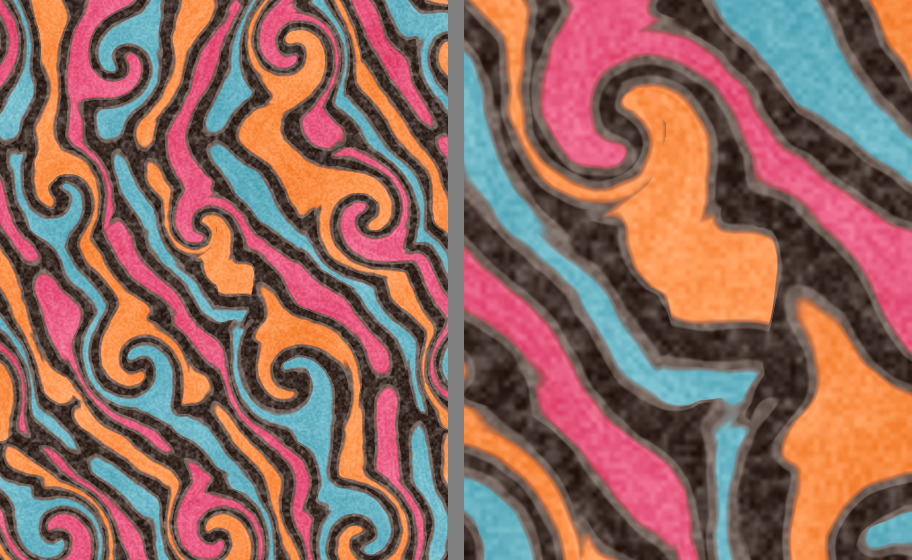
Left: the whole. Right: its middle third, enlarged.
This pattern is drawn by a WebGL 1 fragment shader. Its source:

```glsl
precision highp float;
// Hand-inked ribbons: bands of three paints flow over dark ink and curl into spirals.
// A bent stripe field is twisted around scattered swirl centres; its gradient turns
// band values into true distances, so gaps and outlines keep an even width.
uniform vec2 u_resolution;

#define PERIOD 0.071        // band spacing of the unbent flow
#define BEND 4.4            // large meanders, in bands
#define WIGGLE 0.75         // small meanders, in bands
#define SWIRL_CELL 0.36     // spacing of the spirals
#define TWIST 29.0          // turning of a spiral per unit of radius
#define GAP 0.0152          // half width of the dark gaps
#define OUTLINE 0.0054      // width of the grey rim
#define SEGMENT 0.50        // mean length of a ribbon

const vec2 ACROSS = vec2(0.92, 0.39);
const vec3 INK = vec3(0.18, 0.125, 0.10);
const vec3 RIM = vec3(0.44, 0.38, 0.35);
const vec3 BLEED = vec3(0.53, 0.30, 0.24);
const vec3 TEAL = vec3(0.42, 0.71, 0.77);
const vec3 ORANGE = vec3(0.99, 0.59, 0.32);
const vec3 PINK = vec3(0.91, 0.36, 0.51);

float hash(vec2 p) {
  vec3 q = fract(vec3(p.xyx) * 0.1031);
  q += dot(q, q.yzx + 33.33);
  return fract((q.x + q.y) * q.z);
}

float noise(vec2 p) {
  vec2 i = floor(p), f = fract(p);
  f = f * f * (3.0 - 2.0 * f);
  return mix(mix(hash(i), hash(i + vec2(1.0, 0.0)), f.x),
             mix(hash(i + vec2(0.0, 1.0)), hash(i + 1.0), f.x), f.y);
}

// Band number of the flow before any swirl
float flow(vec2 p) {
  return dot(p, ACROSS) / PERIOD + BEND * noise(p * 2.3 + 17.0)
       + WIGGLE * noise(p * 10.5 + 41.0);
}

// x: band number, y: position along the band, z: closeness to a swirl
vec3 ribbonField(vec2 p) {
  // One swirl per cell of a brick layout, kept inside its cell
  vec2 g = p / SWIRL_CELL + vec2(0.2, 0.35);
  float shift = 0.5 * mod(floor(g.y), 2.0);
  vec2 cell = floor(g + vec2(shift, 0.0));
  float size = mix(0.36, 0.48, hash(cell + 3.0));
  vec2 jitter = (vec2(hash(cell + 11.0), hash(cell + 23.0)) - 0.5) * (1.0 - 2.0 * size);
  vec2 centre = (cell + 0.5 + jitter - vec2(shift + 0.2, 0.35)) * SWIRL_CELL;
  float radius = size * SWIRL_CELL;

  vec2 w = p;
  vec2 d = p - centre;
  float r = length(d), q = r / radius, snap = 0.0, calm = 0.0;
  if (q < 1.0) {
    // Two-armed spiral: nearly constant reach inside, growing to the rim
    float reach = mix(0.5 * PERIOD * min(q * 4.0, 1.0), r, smoothstep(0.36, 1.0, q));
    float turn = TWIST * radius * pow(1.0 - q, 3.0) * (1.0 + 3.0 * q);
    turn *= hash(cell + 37.0) < 0.5 ? -1.0 : 1.0;
    float c = cos(turn), s = sin(turn);
    w = centre + mat2(c, s, -s, c) * d * (reach / max(r, 1e-4));
    // Put a gap between the arms at the centre
    float atCentre = flow(centre);
    snap = (floor(atCentre + 0.5) - atCentre) * (1.0 - smoothstep(0.55, 1.0, q));
    calm = 1.0 - smoothstep(0.7, 1.0, q);
  }
  float along = dot(w, vec2(-ACROSS.y, ACROSS.x)) + 0.06 * noise(w * 5.0 + 5.0);
  return vec3(flow(w) + snap, along, calm);
}

void main() {
  vec2 p = gl_FragCoord.xy / u_resolution.x;
  const float STEP = 0.0015;
  vec3 here = ribbonField(p);
  vec3 dx = (ribbonField(p + vec2(STEP, 0.0)) - here) / STEP;
  vec3 dy = (ribbonField(p + vec2(0.0, STEP)) - here) / STEP;
  vec2 gradAcross = vec2(dx.x, dy.x), gradAlong = vec2(dx.y, dy.y);
  float slopeAcross = max(length(gradAcross), 2.0);

  // Distance inside the band edges; the gap keeps a fair share of squeezed bands
  float band = floor(here.x), f = here.x - band;
  float gap = GAP * mix(0.8, 1.2, noise(p * 11.0 + 71.0));
  float share = clamp(gap * slopeAcross, 0.16, 0.28);
  float edge = (min(f, 1.0 - f) - share) / slopeAcross;

  // Distance inside the cuts that end each ribbon, squared to the band, then slanted
  float span = SEGMENT * mix(0.6, 1.4, hash(vec2(band, 7.0)));
  float skew = dot(gradAlong, gradAcross) / max(dot(gradAcross, gradAcross), 30.0);
  float slant = (hash(vec2(band, 19.0)) - 0.5) * PERIOD;
  float slopeAlong = length(gradAlong - skew * gradAcross);
  float t = (here.y + (slant - skew) * (f - 0.5)) / span + 7.0 * hash(vec2(band, 31.0));
  float cut = (0.5 - abs(fract(t) - 0.5)) * span / max(slopeAlong, 0.4);
  cut += 0.2 * here.z + 0.1 * (1.0 - smoothstep(0.3, 0.6, slopeAlong)) - GAP;

  // Join both with rounded, tapering ends and a shaky pen edge
  float bend = 0.024;
  float inside = bend - length(max(bend - vec2(edge, cut * 0.6), 0.0));
  inside += 0.0035 * (noise(p * 60.0) - 0.5);

  // Pigment: three paints in turn, with washes, brush streaks and paper grain
  float turn = mod(band, 3.0);
  vec3 paint = turn < 0.5 ? TEAL : (turn < 1.5 ? ORANGE : PINK);
  float wash = noise(p * 6.0 + 90.0) + 0.5 * noise(p * 23.0) - 0.75;
  float streak = noise(vec2(here.x * 14.0, here.y * 30.0)) - 0.5;
  float grain = noise(p * 230.0) - 0.5;
  paint += (0.14 * wash + 0.10 * streak + 0.16 * grain) * (1.25 - paint);
  paint = mix(BLEED, paint, 0.4 + 0.6 * smoothstep(0.0005, 0.0040, inside));

  float blot = noise(p * 120.0 + 13.0);
  vec3 ink = INK + 0.20 * blot * blot + 0.14 * grain;
  vec3 rim = RIM + 0.14 * (blot - 0.5) + 0.12 * grain;

  float soft = max(0.001, 0.6 / u_resolution.x);
  vec3 colour = mix(ink, rim, smoothstep(-OUTLINE - 0.0015, -OUTLINE + 0.0015, inside));
  colour = mix(colour, paint, smoothstep(-soft, soft, inside));
  gl_FragColor = vec4(clamp(colour, 0.0, 1.0), 1.0);
}
```
